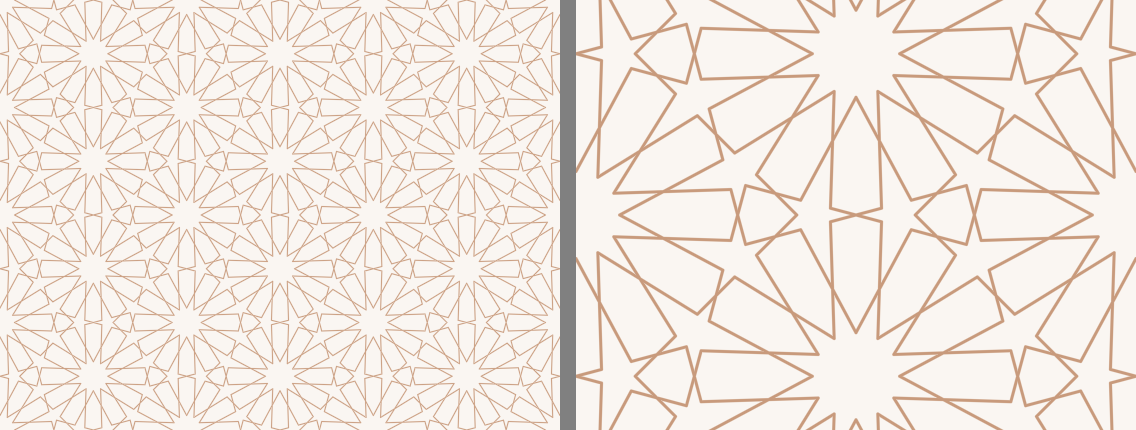
Left, the full canvas; right, a detail of the centre.
Write a Shadertoy shader that draws this pattern.

```glsl
// Thin copper outlines of interlaced twelve-petal stars on a hexagonal lattice over warm white.
#define REPEATS vec2(3.0, 4.0)            // lattice cells across and down
#define PAPER vec3(0.980, 0.964, 0.948)
#define COPPER vec3(0.785, 0.605, 0.485)
#define LINE_WIDTH 0.0094                 // all lengths in star spacings
#define STAR_RADIUS 0.135                 // inner tips where petal sides meet
#define PETAL_HALF_WIDTH 0.079
#define END_SLOPE 0.268                   // tan 15 degrees, pitch of petal ends
#define EDGE_SOFTNESS 0.75                // in pixels

const float PI = 3.14159265;
const float ROOT3 = 1.7320508;

float segmentDistance(vec2 p, vec2 a, vec2 b) {
    vec2 ab = b - a;
    return length(p - a - ab * clamp(dot(p - a, ab) / dot(ab, ab), 0.0, 1.0));
}

// Offset from the nearest star centre: cell corners and cell middles.
vec2 nearestStar(vec2 p) {
    vec2 cell = vec2(ROOT3, 1.0);
    vec2 corner = p - cell * round(p / cell);
    vec2 middle = p - cell * (floor(p / cell) + 0.5);
    return dot(corner, corner) < dot(middle, middle) ? corner : middle;
}

// Folds the plane into one mirrored wedge; x runs along the wedge axis.
vec2 foldWedge(vec2 p, float count) {
    float wedge = 2.0 * PI / count;
    float angle = atan(p.y, p.x);
    angle = abs(angle - wedge * round(angle / wedge));
    return length(p) * vec2(cos(angle), sin(angle));
}

float petalDistance(vec2 p) {
    vec2 q = foldWedge(p, 12.0);
    vec2 axis = vec2(cos(PI / 6.0), sin(PI / 6.0));
    vec2 mirrored = vec2(dot(q, axis), q.x * axis.y - q.y * axis.x);
    vec2 tip = STAR_RADIUS * axis;
    vec2 shoulder = vec2(0.5 - END_SLOPE * PETAL_HALF_WIDTH, PETAL_HALF_WIDTH);
    float side = min(segmentDistance(q, tip, shoulder),
                     segmentDistance(mirrored, tip, shoulder));
    return min(side, segmentDistance(q, shoulder, vec2(0.5, 0.0)));
}

// Bulging triangle shared by three neighbouring stars.
float triangleDistance(vec2 p) {
    vec2 q = foldWedge(p, 6.0);
    float centre = 1.0 / ROOT3;
    float radius = (centre - 0.5) / (0.5 + 0.5 * ROOT3 * END_SLOPE);
    vec2 tip = vec2(centre - 0.5 * radius, 0.5 * ROOT3 * radius);
    return segmentDistance(q, vec2(0.5, 0.0), tip);
}

void mainImage(out vec4 fragColor, in vec2 fragCoord) {
    vec2 p = fragCoord / iResolution.xy * REPEATS * vec2(ROOT3, 1.0);
    vec2 star = nearestStar(p);
    float d = min(petalDistance(star), triangleDistance(star));

    // Line coverage with softened edges
    float soft = EDGE_SOFTNESS * REPEATS.y / iResolution.y;
    float ink = 1.0 - smoothstep(0.5 * LINE_WIDTH - soft, 0.5 * LINE_WIDTH + soft, d);
    fragColor = vec4(mix(PAPER, COPPER, ink), 1.0);
}
```
